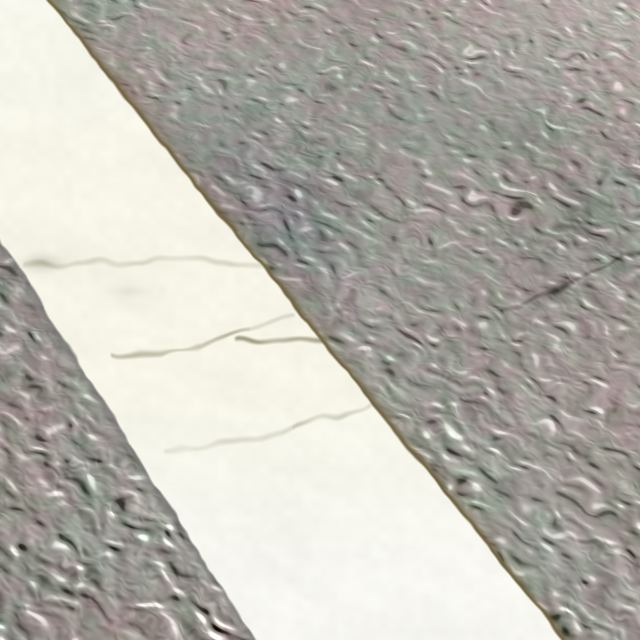
This texture is drawn by a Shadertoy shader. Its source:

```glsl
#define GRAIN 62.0
#define GRAIN_CONTRAST 0.27
#define FINE_CONTRAST 0.12
#define EDGE_WOBBLE 0.005
#define EDGE_SOFTNESS 0.0025
#define CRACK_WOBBLE 0.014
#define ASPHALT vec3(0.605, 0.594, 0.568)
#define PAINT_WARM vec3(0.965, 0.960, 0.905)
#define PAINT_COOL vec3(0.968, 0.970, 0.942)
#define RIM_BROWN vec3(0.43, 0.375, 0.235)
#define RIM_GREY vec3(0.46, 0.45, 0.45)

float hash(vec2 p) {
    return fract(sin(dot(p, vec2(127.1, 311.7))) * 43758.5);
}

float noise(vec2 p) {
    vec2 i = floor(p), f = fract(p);
    f = f * f * (3.0 - 2.0 * f);
    return mix(mix(hash(i), hash(i + vec2(1, 0)), f.x),
               mix(hash(i + vec2(0, 1)), hash(i + vec2(1, 1)), f.x), f.y);
}

float fbm(vec2 p) {
    float sum = 0.0, amp = 0.5;
    for (int i = 0; i < 4; i++) {
        sum += amp * noise(p);
        p = mat2(1.6, 1.2, -1.2, 1.6) * p + 17.3;
        amp *= 0.5;
    }
    return sum / 0.9375;
}

// Soft elliptical spot, 1 at its centre
float blob(vec2 p, vec2 centre, vec2 radius) {
    vec2 d = (p - centre) / radius;
    return exp(-dot(d, d));
}

// Soft line segment, 1 along its spine
float stroke(vec2 p, vec2 a, vec2 b, float width) {
    vec2 pa = p - a, ba = b - a;
    float t = clamp(dot(pa, ba) / dot(ba, ba), 0.0, 1.0);
    return 1.0 - smoothstep(0.0, width, length(pa - ba * t));
}

// Lit slope of elongated, bent flakes
float relief(vec2 p) {
    p += 1.8 * (vec2(noise(p * 0.45), noise(p * 0.45 + 31.0)) - 0.5);
    vec2 flake = vec2(dot(p, vec2(0.85, -0.53)) * 0.65, dot(p, vec2(0.53, 0.85)) * 1.15);
    return noise(flake) - noise(flake + vec2(0.25, 0.65));
}

vec3 asphalt(vec2 p, vec2 bent) {
    // Broad light and dark areas
    float tone = 0.07 * (fbm(p * 7.0) - 0.5);
    vec2 along = vec2(dot(p, vec2(0.63, -0.78)), dot(p, vec2(0.78, 0.63)));
    float shade = blob(along, vec2(-0.25, 0.75), vec2(0.17, 0.09));
    tone -= 0.060 * shade;
    tone -= 0.085 * blob(p, vec2(0.905, 0.655), vec2(0.035, 0.045));
    tone -= 0.035 * blob(p, vec2(0.80, 0.79), vec2(0.09, 0.05));
    tone += 0.075 * blob(p, vec2(0.95, 1.0), vec2(0.28, 0.13));
    tone += 0.030 * blob(p, vec2(0.35, 0.98), vec2(0.25, 0.15));
    tone -= 0.030 * blob(p, vec2(0.05, 0.12), vec2(0.25, 0.35));

    // Stone grain, finer towards the top
    vec2 q = vec2(p.x * (1.0 + 0.25 * p.y), p.y * (1.0 + 0.45 * p.y)) * GRAIN;
    float slope = relief(q);
    float strength = mix(1.15, 0.58, p.y) * mix(0.65, 1.25, noise(p * 11.0 + 5.0));
    tone += strength * (GRAIN_CONTRAST * slope + FINE_CONTRAST * relief(q * 2.1 + 40.0));
    tone += strength * 0.16 * (smoothstep(0.25, 0.6, slope) - smoothstep(0.3, 0.65, -slope));

    // Thin fissure and its dark knot
    float fissure = stroke(bent, vec2(0.79, 0.515), vec2(0.87, 0.545), 0.006);
    fissure = max(fissure, stroke(bent, vec2(0.87, 0.545), vec2(1.0, 0.61), 0.006));
    tone -= 0.13 * fissure + 0.17 * blob(along, vec2(0.121, 1.020), vec2(0.009, 0.019));
    tone -= 0.12 * stroke(bent, vec2(0.865, 0.175), vec2(0.94, 0.145), 0.006);

    // Pink, green and blue mottling
    vec3 tint = vec3(0.035, -0.012, -0.002) * (2.0 * fbm(p * 6.0 + 9.0) - 0.9);
    tint += vec3(0.05, -0.025, 0.02) * (noise(q * 0.55 + 70.0) - 0.5);
    tint += vec3(-0.012, -0.003, 0.024) * shade;
    return ASPHALT + tone + tint;
}

vec3 paint(vec2 p, vec2 bent) {
    float warm = smoothstep(0.12, 0.45, p.y) * (1.0 - 0.5 * smoothstep(0.65, 1.0, p.y));
    vec3 col = mix(PAINT_COOL, PAINT_WARM, warm);
    col += 0.045 * (fbm(vec2(p.x * 9.0, p.y * 22.0 + p.x * 6.0)) - 0.5);
    col += 0.018 * (noise(p * 75.0) - 0.5);

    // Main split, its upper branch and fainter wrinkles
    float crack = 0.7 * stroke(bent, vec2(0.18, 0.448), vec2(0.31, 0.455), 0.006);
    crack = max(crack, 0.7 * stroke(bent, vec2(0.31, 0.455), vec2(0.39, 0.483), 0.006));
    crack = max(crack, 0.45 * stroke(bent, vec2(0.39, 0.483), vec2(0.46, 0.510), 0.006));
    crack = max(crack, stroke(bent, vec2(0.375, 0.465), vec2(0.50, 0.466), 0.007));
    crack = max(crack, 0.35 * stroke(bent, vec2(0.04, 0.588), vec2(0.41, 0.592), 0.008));
    crack = max(crack, 0.32 * stroke(bent, vec2(0.26, 0.295), vec2(0.46, 0.330), 0.008));
    crack = max(crack, 0.50 * stroke(bent, vec2(0.46, 0.330), vec2(0.58, 0.366), 0.007));
    crack *= 0.55 + 0.65 * noise(p * 28.0);
    float stain = blob(p, vec2(0.065, 0.589), vec2(0.03, 0.013));
    stain += 0.4 * blob(p, vec2(0.205, 0.545), vec2(0.03, 0.008));
    return col - vec3(0.31, 0.32, 0.36) * crack - 0.13 * stain;
}

void mainImage(out vec4 fragColor, in vec2 fragCoord) {
    vec2 p = fragCoord / iResolution.xy;
    vec2 bent = p + CRACK_WOBBLE * (vec2(noise(p * 32.0), noise(p * 32.0 + 53.0)) - 0.5);

    // Distances inward from the two sides of the stripe
    float wobble = EDGE_WOBBLE * (noise(p * 24.0) + 0.5 * noise(p * 65.0) - 0.75);
    float right = (0.879 - 0.807 * p.y - p.x) * 0.778 + wobble;
    float left = (p.x - 0.397 + 0.631 * p.y) * 0.846 + wobble * 1.3;
    float soft = max(EDGE_SOFTNESS, 0.75 / iResolution.y);
    float stripe = smoothstep(-soft, soft, min(left, right));

    // Worn rims beside the paint
    vec3 ground = asphalt(p, bent);
    float outside = max(-right, 0.0);
    float rim = 0.85 * exp(-pow(outside / 0.0065, 2.0)) + 0.28 * exp(-outside / 0.018);
    ground = mix(ground, RIM_BROWN, min(rim, 0.9) * step(0.0, left));
    float shadow = exp(-pow(max(-left, 0.0) / 0.010, 2.0));
    ground = mix(ground, RIM_GREY, 0.7 * shadow * step(left, right));

    vec3 col = mix(ground, paint(p, bent), stripe);
    fragColor = vec4(clamp(col, 0.0, 1.0), 1.0);
}
```
